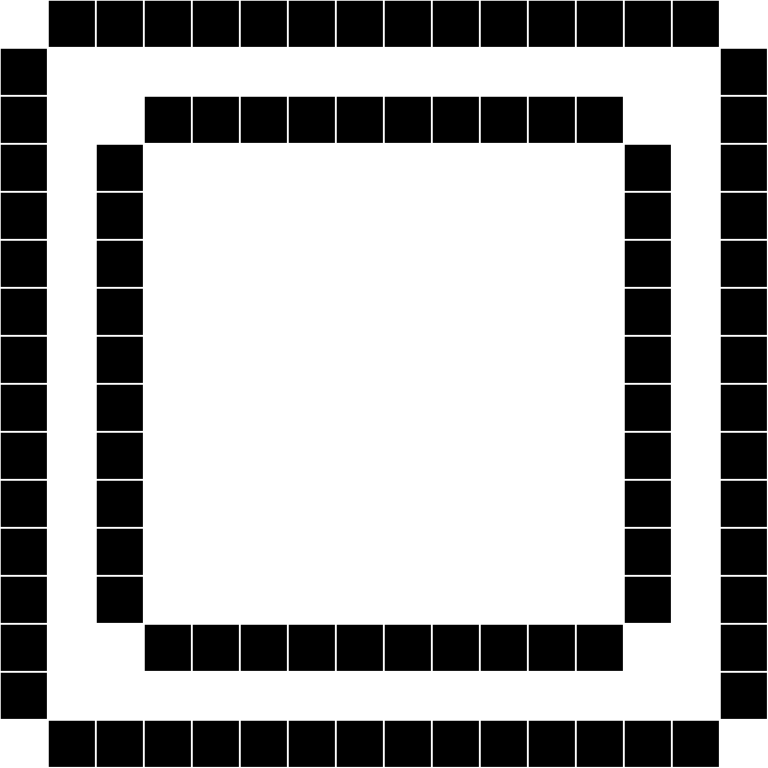
A Shadertoy shader for this background:

```glsl
// Draws two concentric square rings of black tiles, corners left out, on white.

const float GRID_CELLS = 16.0;
const float OUTER_RING = 7.5;             // distance from the grid centre, in cells
const float INNER_RING = 5.5;
const vec2 TILE_MIN = vec2(0.0159, 0.0234); // left and bottom edges within a cell
const vec2 TILE_MAX = vec2(0.9766, 0.9841); // right and top edges within a cell
const vec3 PAPER_COLOR = vec3(1.0);
const vec3 TILE_COLOR = vec3(0.0);

// 1 when the cell lies on a square ring, leaving out its corners
float ringMask(vec2 cell, float radius) {
    vec2 offset = abs(cell + 0.5 - 0.5 * GRID_CELLS);
    float farAxis = max(offset.x, offset.y);
    float nearAxis = min(offset.x, offset.y);
    return float(abs(farAxis - radius) < 0.25 && nearAxis < radius - 0.25);
}

// Smooth-edged coverage of the tile inside one cell
float tileCoverage(vec2 local, float pixelSize) {
    vec2 lower = clamp((local - TILE_MIN) / pixelSize + 0.5, 0.0, 1.0);
    vec2 upper = clamp((TILE_MAX - local) / pixelSize + 0.5, 0.0, 1.0);
    vec2 span = lower * upper;
    return span.x * span.y;
}

void mainImage(out vec4 fragColor, in vec2 fragCoord) {
    // Centred square grid
    float canvasSize = min(iResolution.x, iResolution.y);
    vec2 canvas = (fragCoord - 0.5 * iResolution.xy) / canvasSize + 0.5;
    vec2 gridPos = canvas * GRID_CELLS;
    vec2 cell = floor(gridPos);

    // Tiles on both rings
    float rings = ringMask(cell, OUTER_RING) + ringMask(cell, INNER_RING);
    float ink = rings * tileCoverage(fract(gridPos), GRID_CELLS / canvasSize);

    fragColor = vec4(mix(PAPER_COLOR, TILE_COLOR, ink), 1.0);
}
```
